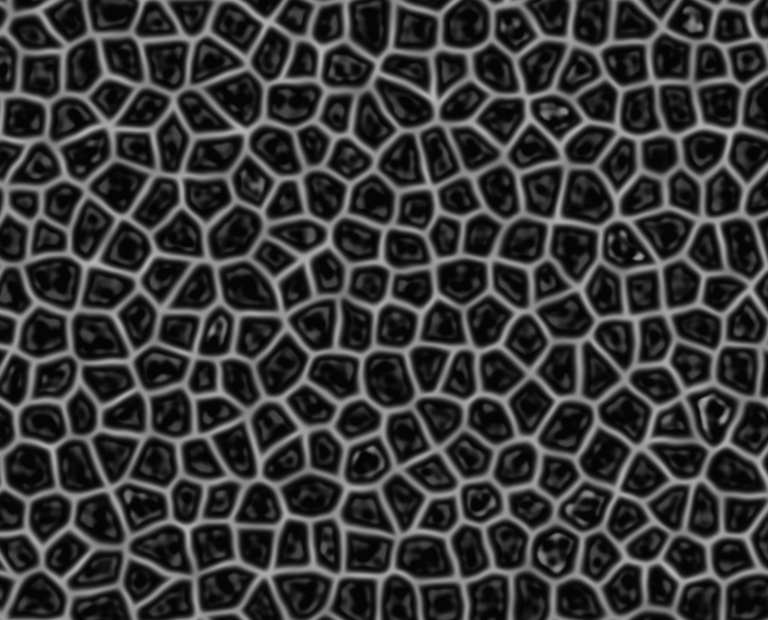
Reproduce this pattern procedurally as a Shadertoy shader.

```glsl
// Draws a soft grey network of rounded cell walls with faint mottling inside dark cells.

#define CELLS 14.0        // cells per canvas height
#define JITTER 0.74       // irregularity of the cell centres
#define WARP 0.09         // bending of the walls
#define WALL_WIDTH 0.092  // wall half width, in cells
#define WALL_LEVEL 0.56   // mean wall brightness
#define CORNER 0.11       // rounding at the junctions
#define MOTTLE_SCALE 3.6  // blotches per cell
#define MOTTLE_LEVEL 0.25 // blotch brightness
#define BASE_LEVEL 0.018  // darkest tone

vec2 hash2(vec2 p) {
    vec3 q = fract(p.xyx * vec3(0.1031, 0.1030, 0.0973));
    q += dot(q, q.yzx + 33.33);
    return fract((q.xx + q.yz) * q.zy);
}

float cornerSlope(vec2 corner, vec2 offset) {
    return dot(hash2(corner) * 2.0 - 1.0, offset);
}

// Gradient noise, roughly -0.7 to 0.7
float gradientNoise(vec2 p) {
    vec2 i = floor(p), f = p - i;
    vec2 u = f * f * f * (f * (f * 6.0 - 15.0) + 10.0);
    vec2 e = vec2(1.0, 0.0);
    float low = mix(cornerSlope(i, f), cornerSlope(i + e, f - e), u.x);
    float high = mix(cornerSlope(i + e.yx, f - e.yx), cornerSlope(i + 1.0, f - 1.0), u.x);
    return mix(low, high, u.y);
}

// Jittered centre on a grid with every other row shifted
vec2 cellCentre(vec2 id) {
    float shift = 0.5 * mod(id.y, 2.0);
    return id + 0.5 + vec2(shift, 0.0) + JITTER * (hash2(id + 61.0) - 0.5);
}

float smoothMin(float a, float b, float k) {
    float h = max(k - abs(a - b), 0.0) / k;
    return min(a, b) - 0.25 * h * h * k;
}

// Rounded distance to the nearest wall; also returns the cell id
float wallDistance(vec2 p, out vec2 cellId) {
    vec2 home = floor(p), toNearest = vec2(0.0);
    float nearest = 1e3;
    cellId = home;
    for (int y = -2; y <= 2; y++)
    for (int x = -2; x <= 2; x++) {
        vec2 id = home + vec2(x, y);
        vec2 toCentre = cellCentre(id) - p;
        float d = dot(toCentre, toCentre);
        if (d < nearest) {
            nearest = d;
            toNearest = toCentre;
            cellId = id;
        }
    }
    float wall = 1.0;
    for (int y = -2; y <= 2; y++)
    for (int x = -2; x <= 2; x++) {
        if (x == 0 && y == 0) continue;
        vec2 toCentre = cellCentre(cellId + vec2(x, y)) - p;
        vec2 across = normalize(toCentre - toNearest);
        wall = smoothMin(wall, dot(0.5 * (toCentre + toNearest), across), CORNER);
    }
    return wall;
}

void mainImage(out vec4 fragColor, in vec2 fragCoord) {
    vec2 p = fragCoord / iResolution.y * CELLS + 7.0;
    vec2 bend = vec2(gradientNoise(p * 1.7), gradientNoise(p * 1.7 + 43.0));
    vec2 cellId;
    float d = wallDistance(p + WARP * bend, cellId);

    // Walls: soft ridges of uneven brightness, brighter at junctions
    float level = WALL_LEVEL + 0.24 * gradientNoise(p * 1.3 + 19.0) + 1.5 * max(-d, 0.0);
    float reach = max(d, 0.0) / WALL_WIDTH;
    float wall = level * exp(-reach * reach);

    // Interior: a broken inner ring with blotches, strong in a few cells
    float ringOffset = (d - 0.27) / 0.07;
    float ring = exp(-ringOffset * ringOffset);
    float blotch = gradientNoise(p * MOTTLE_SCALE + 5.0);
    float strength = MOTTLE_LEVEL + 0.4 * pow(hash2(cellId + 17.0).x, 14.0);
    float mottle = strength * smoothstep(-0.1, 0.65, blotch + 0.25 * ring);
    mottle *= smoothstep(0.13, 0.25, d);

    fragColor = vec4(vec3(BASE_LEVEL + wall + mottle), 1.0);
}
```
